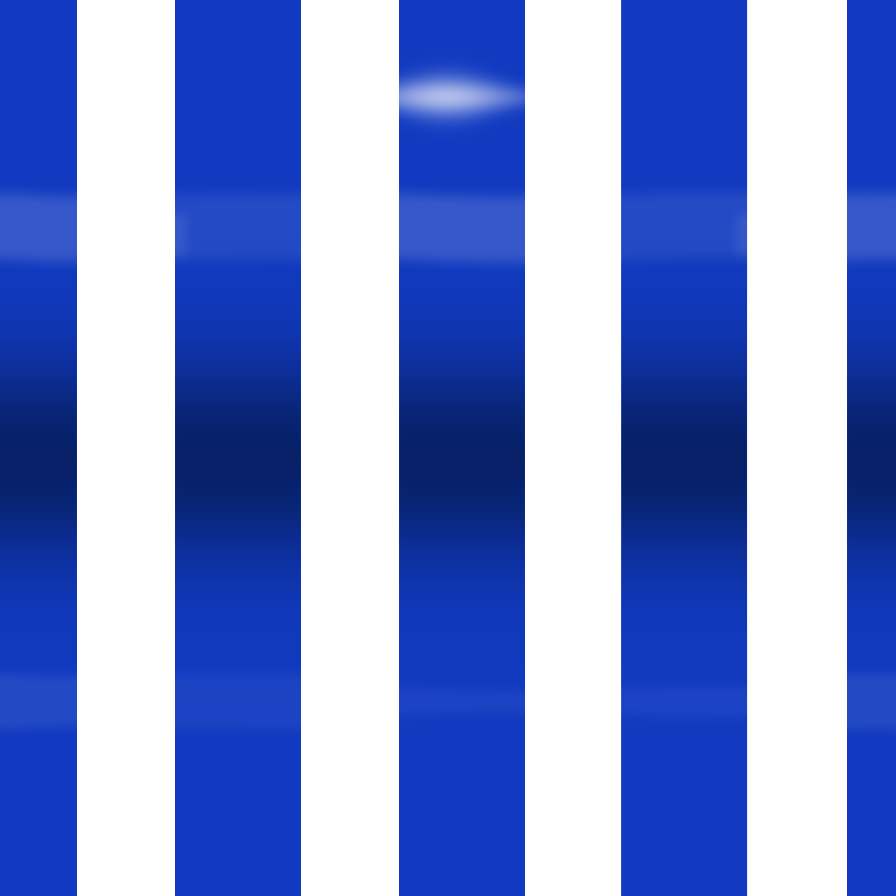
A Shadertoy shader for this pattern:

```glsl
// Four glossy blue vertical stripes on white, shaded like a shiny rounded sheet.
// Each stripe is a distance test in a repeated cell; soft horizontal bands add
// one dark fold, two pale reflections that vary per stripe, and a single glint.

const float STRIPES = 4.0;
const float STRIPE_CENTRE = 0.0156;   // centre of the first stripe
const float STRIPE_HALF = 0.0703;     // half width of a stripe
const vec3 WHITE = vec3(1.0);
const vec3 BLUE = vec3(0.067, 0.227, 0.753);
const vec3 NAVY = vec3(0.026, 0.126, 0.405);

float hash(vec2 p) {
    vec3 q = fract(vec3(p.xyx) * 0.1031);
    q += dot(q, q.yzx + 33.33);
    return fract((q.x + q.y) * q.z);
}

// Smooth 1D noise in -1..1 that wraps after a whole number of cells.
float wrapNoise(float x, float cells, float seed) {
    float i = floor(x * cells);
    float f = smoothstep(0.0, 1.0, fract(x * cells));
    float a = hash(vec2(mod(i, cells), seed));
    float b = hash(vec2(mod(i + 1.0, cells), seed));
    return mix(a, b, f) * 2.0 - 1.0;
}

float bell(float d, float width) {
    d /= width;
    return exp(-d * d);
}

// Flat band with soft edges.
float band(float d, float halfHeight, float softness) {
    return 1.0 - smoothstep(halfHeight - softness, halfHeight + softness, abs(d));
}

// Pale reflections; even stripes catch more light than odd ones.
float reflections(float x, float y, float side, float index) {
    float even = 1.0 - mod(index, 2.0);
    float wobble = 0.003 * wrapNoise(x, 16.0, 3.0);
    float upper = band(y - 0.746 - wobble, 0.037, 0.013) * mix(0.08, 0.15, even);

    // Small bright patch at the left edge of stripe 1 and the right of stripe 3.
    float edgeSide = side * (index - 2.0);
    float patchMask = (1.0 - even) * smoothstep(0.68, 0.95, edgeSide);
    upper += patchMask * band(y - 0.738, 0.022, 0.012) * 0.07;

    float lowerHalf = mix(0.030, 0.015, step(1.5, index)) + wobble;
    float lower = band(y - 0.217, lowerHalf, 0.010);
    return upper + lower * mix(0.075, 0.045, step(0.5, index));
}

// Lens-shaped glint, tapering towards both sides of its stripe.
float glint(float y, float side) {
    float taper = bell(side + 0.25, 1.15);
    return 0.66 * taper * bell(y - 0.892, 0.008 + 0.014 * taper);
}

void mainImage(out vec4 fragColor, in vec2 fragCoord) {
    vec2 uv = fragCoord / iResolution.xy;
    float edge = 0.5 / iResolution.x;

    // Stripe cell: index, and position across it (-1 left edge, 1 right edge)
    float cell = (uv.x - STRIPE_CENTRE) * STRIPES + 0.5;
    float index = mod(floor(cell), STRIPES);
    float offset = (fract(cell) - 0.5) / STRIPES;
    offset += 0.002 * step(2.5, index);
    float side = offset / STRIPE_HALF;
    float inside = STRIPE_HALF - abs(offset);

    // Dark fold, with a thin lit rim along the stripe edges
    float fold = bell(uv.y - 0.487, 0.112);
    fold *= mix(0.65, 1.0, smoothstep(0.0, 0.002, inside));
    vec3 colour = mix(BLUE, NAVY, fold);

    // Gloss
    colour = mix(colour, WHITE, reflections(uv.x, uv.y, side, index));
    float glintStripe = 1.0 - step(0.5, abs(index - 2.0));
    colour = mix(colour, WHITE, glintStripe * glint(uv.y, side));

    // Stripes over white
    colour = mix(WHITE, colour, smoothstep(-edge, edge, inside));
    fragColor = vec4(colour, 1.0);
}
```
